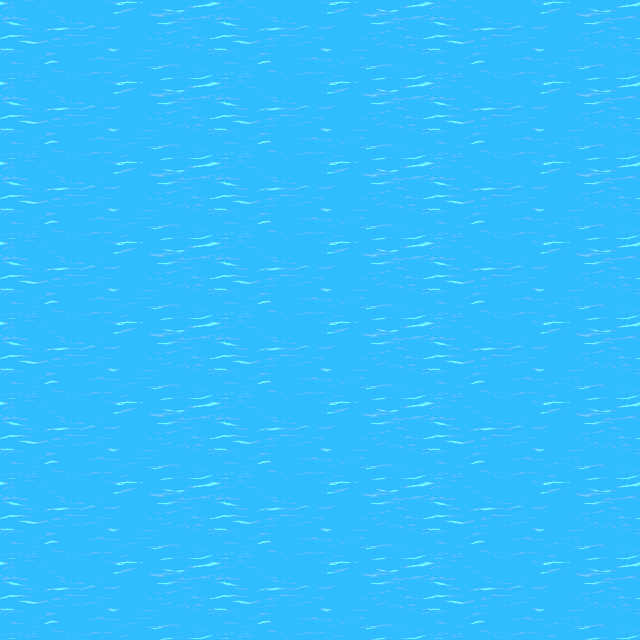
This texture is drawn by a WebGL 1 fragment shader. Its source:

```glsl
precision highp float;
// Bright blue water: one tile of ragged, gently sloping ripples, repeated 3 x 8.
// Ripples are jittered cellular streaks, broken up by wrapping value noise;
// the strongest ones carry a thin cyan glint along the crest.
uniform vec2 u_resolution;

float hash(vec2 p) {
  return fract(sin(dot(p, vec2(127.1, 311.7))) * 43758.5453);
}

// Index of a lattice cell, wrapped to the tile
vec2 wrap(vec2 cell, vec2 count) {
  return floor(mod(cell + 0.5, count));
}

// Value noise with a whole number of cells per tile
float noise(vec2 t, vec2 count) {
  vec2 p = t * count, i = floor(p), f = fract(p);
  f = f * f * (3.0 - 2.0 * f);
  float low = mix(hash(wrap(i, count)), hash(wrap(i + vec2(1, 0), count)), f.x);
  float high = mix(hash(wrap(i + vec2(0, 1), count)), hash(wrap(i + 1.0, count)), f.x);
  return mix(low, high, f.y);
}

// Strongest nearby streak: x = pale body, y = glint on its crest
vec2 ripples(vec2 t, vec2 count) {
  vec2 home = floor(t * count), best = vec2(-1.0);
  for (int y = -1; y <= 1; y++) {
    for (int x = -1; x <= 1; x++) {
      vec2 cell = home + vec2(x, y);
      vec2 id = wrap(cell, count);
      vec2 jitter = vec2(hash(id + 3.7), hash(id + 17.3));
      float strength = hash(id + 31.9);
      float slope = mix(-0.09, 0.15, hash(id + 53.1));
      float halfLength = mix(12.0, 38.0, hash(id + 71.5));

      // Offset from the streak, in 256 x 96 units per tile
      vec2 d = (t - (cell + jitter) / count) * vec2(256.0, 96.0);
      float u = d.x / halfLength;
      float rise = abs(d.y - slope * d.x - 0.8 * sin(u * 4.0 + jitter.x * 6.28));
      float body = (1.0 - u * u) * mix(0.6, 1.05, strength) - rise / 2.5;
      float glint = (1.0 - 2.6 * u * u) * smoothstep(0.4, 0.95, strength) - rise / 1.7;
      best = max(best, vec2(body, glint));
    }
  }
  return best;
}

void main() {
  vec2 t = fract(gl_FragCoord.xy / u_resolution * vec2(3.0, 8.0));

  // Uneven crests, fine grain and broad calm patches
  float sway = noise(t, vec2(12.0, 9.0)) - 0.5;
  float flutter = noise(t, vec2(40.0, 24.0)) - 0.5;
  float grain = noise(t, vec2(90.0, 64.0)) - 0.5;
  float shred = noise(t, vec2(34.0, 48.0)) - 0.5;
  float calm = noise(t, vec2(4.0, 6.0)) - 0.5;
  vec2 bent = t + vec2(0.0, 0.03 * sway + 0.018 * flutter);

  vec2 streak = ripples(bent, vec2(5.0, 12.0));
  float body = streak.x + 0.55 * grain + 0.65 * shred + 0.3 * calm;
  float glint = streak.y + 0.4 * grain + 0.4 * shred;

  // Flat water, lavender ripple bodies, cyan crests
  vec3 color = vec3(0.19, 0.74, 1.0);
  color = mix(color, vec3(0.42, 0.74, 1.0), 0.85 * smoothstep(0.36, 0.72, body));
  color = mix(color, vec3(0.42, 0.98, 1.0), smoothstep(0.24, 0.68, glint));
  gl_FragColor = vec4(color, 1.0);
}
```
